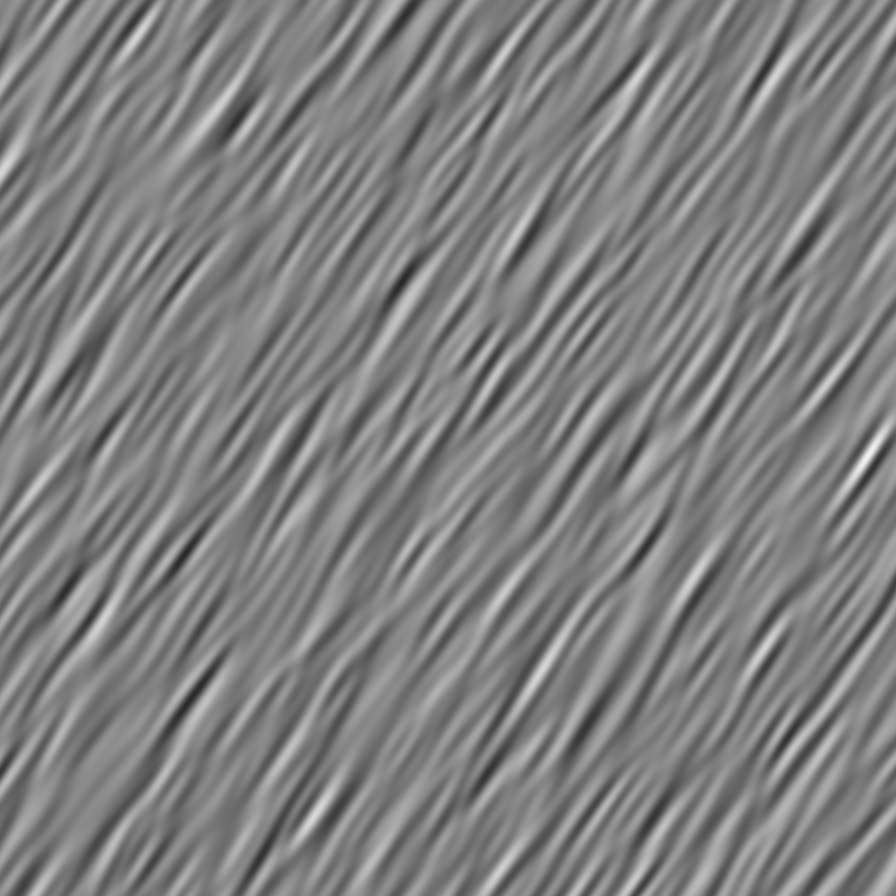
A WebGL 2 fragment shader for this texture:

```glsl
#version 300 es
precision highp float;
precision highp int;
// Grey diagonal streaks: dense noise made of elongated, slightly tilted wavelets.

#define STREAK_ANGLE 0.977                // radians from the horizontal
#define TILT_SPREAD 0.12                  // largest shear of a single wavelet
#define WAVELET_RADIUS vec2(0.040, 0.125) // across and along the streaks
#define CELL_SIZE vec2(0.044, 0.126)      // at least the reach of a tilted wavelet
#define WAVELETS_PER_CELL 10
#define FREQ_MIN 16.0                     // waves per canvas height
#define FREQ_MAX 48.0
#define MEAN_GREY 0.502
#define CONTRAST 0.117

uniform vec2 u_resolution;
out vec4 fragColor;

const float TAU = 6.2831853;

// Integer hash of three coordinates
uvec3 hashBits(uvec3 v) {
    v = v * 1664525u + 1013904223u;
    v.x += v.y * v.z;
    v.y += v.z * v.x;
    v.z += v.x * v.y;
    v ^= v >> 16u;
    v.x += v.y * v.z;
    v.y += v.z * v.x;
    v.z += v.x * v.y;
    return v;
}

vec3 random3(ivec2 cell, int index) {
    uvec3 bits = hashBits(uvec3(ivec3(cell + 512, index)));
    return vec3(bits >> 8u) / 16777216.0;
}

// One wave under a smooth elliptical window, zero outside its radius
float wavelet(vec2 offset, vec3 shape, float weight) {
    offset.x += (shape.x * 2.0 - 1.0) * TILT_SPREAD * offset.y;
    vec2 q = offset / WAVELET_RADIUS;
    float falloff = max(1.0 - dot(q, q), 0.0);
    float frequency = mix(FREQ_MIN, FREQ_MAX, shape.y);
    float wave = cos(TAU * (frequency * offset.x + shape.z));
    return weight * falloff * falloff * falloff * wave;
}

// Sum of the wavelets scattered in the surrounding cells
float streakNoise(vec2 p) {
    ivec2 home = ivec2(floor(p / CELL_SIZE));
    float sum = 0.0;
    for (int j = -1; j <= 1; j++) {
        for (int i = -1; i <= 1; i++) {
            ivec2 cell = home + ivec2(i, j);
            for (int k = 0; k < WAVELETS_PER_CELL; k++) {
                vec3 place = random3(cell, 2 * k);
                vec3 shape = random3(cell, 2 * k + 1);
                vec2 centre = (vec2(cell) + place.xy) * CELL_SIZE;
                sum += wavelet(p - centre, shape, place.z * 2.0 - 1.0);
            }
        }
    }
    return sum;
}

void main() {
    vec2 uv = gl_FragCoord.xy / u_resolution.y;

    // Axes across (x) and along (y) the streaks
    vec2 along = vec2(cos(STREAK_ANGLE), sin(STREAK_ANGLE));
    vec2 across = vec2(along.y, -along.x);
    vec2 p = vec2(dot(uv, across), dot(uv, along));

    float grey = MEAN_GREY + CONTRAST * streakNoise(p);
    fragColor = vec4(vec3(clamp(grey, 0.0, 1.0)), 1.0);
}
```
